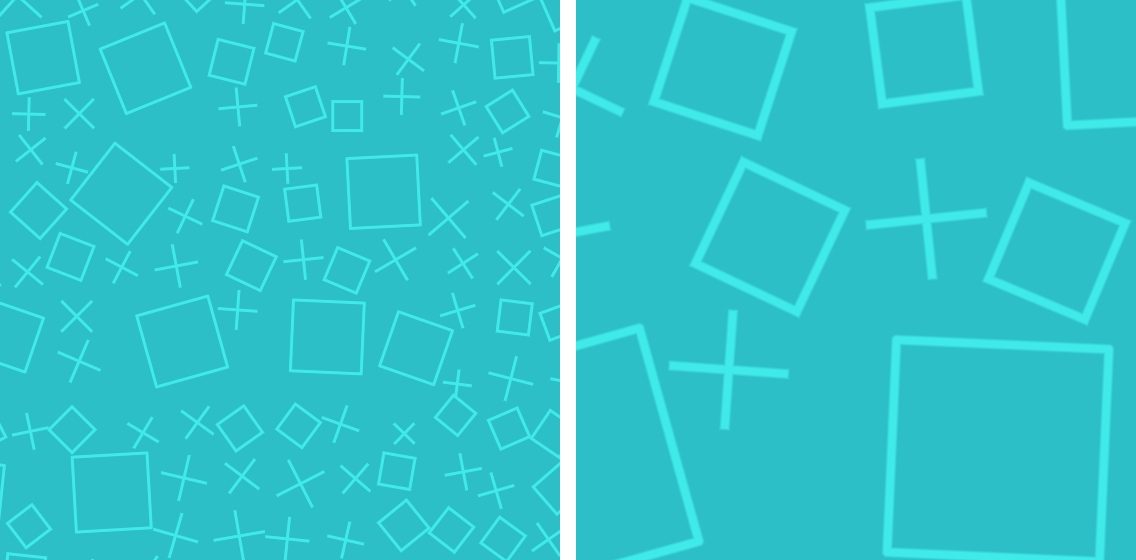
Left, the full canvas; right, a detail of the centre.
A three.js fragment shader for this pattern:

```glsl
// Scattered outlined squares and thin crosses in light cyan on a flat turquoise ground.
#define GROUND vec3(0.173, 0.749, 0.784)
#define INK vec3(0.247, 0.918, 0.914)
#define LINE_WIDTH 0.0053
#define SOFTNESS 0.0011
#define BIG_CELLS 4.0
#define BIG_SHARE 0.70
#define SMALL_CELLS 10.5
#define SMALL_SHARE 0.96
#define JITTER 0.23
#define MIN_RADIUS 0.026
#define MAX_RADIUS 0.062
#define SEED 17.0

varying vec2 vUv;

vec3 hash3(vec2 p) {
  vec3 q = fract((p.xyx + SEED) * vec3(0.1031, 0.1030, 0.0973));
  q += dot(q, q.yxz + 33.33);
  return fract((q.xxy + q.yzz) * q.zyx);
}

vec2 rotate(vec2 p, float angle) {
  float c = cos(angle), s = sin(angle);
  return vec2(c * p.x + s * p.y, c * p.y - s * p.x);
}

float squareDistance(vec2 p, float halfSide) {
  vec2 q = abs(p) - halfSide;
  return length(max(q, 0.0)) + min(max(q.x, q.y), 0.0);
}

float squareOutline(vec2 p, float halfSide) {
  vec2 q = abs(p);
  return abs(max(q.x, q.y) - halfSide) - 0.5 * LINE_WIDTH;
}

float crossShape(vec2 p, float arm) {
  vec2 q = abs(p);
  if (q.y > q.x) q = q.yx;
  return max(q.x - arm, q.y - 0.5 * LINE_WIDTH);
}

// Distance to the nearest large square, on a jittered brick grid.
float bigDistance(vec2 p) {
  float nearest = 1.0;
  for (int j = -1; j <= 1; j++) {
    float row = floor(p.y * BIG_CELLS) + float(j);
    float shift = 0.5 * mod(row, 2.0) + 0.2;
    for (int i = -1; i <= 1; i++) {
      vec2 id = vec2(floor(p.x * BIG_CELLS - shift) + float(i), row);
      vec3 look = hash3(id + 71.0);
      if (look.x > BIG_SHARE) continue;
      float halfSide = mix(0.048, 0.071, look.y);
      float play = 0.125 - 1.27 * halfSide;
      vec2 centre = (id + vec2(0.5 + shift, 0.5)) / BIG_CELLS
                  + play * (2.0 * hash3(id + 29.0).xy - 1.0);
      vec2 local = rotate(p - centre, 1.5708 * look.z);
      nearest = min(nearest, squareDistance(local, halfSide));
    }
  }
  return nearest;
}

vec2 smallCentre(vec2 id) {
  return (id + 0.5 + JITTER * (2.0 * hash3(id).xy - 1.0)) / SMALL_CELLS;
}

bool wantsSquare(vec3 look) { return look.x < 0.5; }

// How strongly a shape claims the room between itself and a neighbour.
float claim(vec3 look) {
  return wantsSquare(look) ? mix(1.4, 2.0, look.y) : mix(0.8, 1.7, look.y);
}

// Free room around a small shape; zero or less when it is left out.
float freeRoom(vec2 id, vec2 centre) {
  if (hash3(id).z > SMALL_SHARE) return 0.0;
  return bigDistance(centre) - 0.004;
}

float smallRadius(vec2 id, vec2 centre, vec3 look) {
  float radius = min(MAX_RADIUS, freeRoom(id, centre));
  if (radius < MIN_RADIUS) return 0.0;
  float own = claim(look);
  for (int j = -1; j <= 1; j++)
    for (int i = -1; i <= 1; i++) {
      if (i == 0 && j == 0) continue;
      vec2 other = id + vec2(float(i), float(j));
      vec2 place = smallCentre(other);
      float share = own / (own + claim(hash3(other + 43.0)));
      float limit = share * distance(centre, place);
      if (limit < radius && freeRoom(other, place) >= MIN_RADIUS) radius = limit;
    }
  return max(radius, MIN_RADIUS);
}

// Small squares and crosses, sized by the room around them.
float smallShapes(vec2 p) {
  float nearest = 1.0;
  for (int j = -1; j <= 1; j++)
    for (int i = -1; i <= 1; i++) {
      vec2 id = floor(p * SMALL_CELLS) + vec2(float(i), float(j));
      vec2 centre = smallCentre(id);
      if (distance(p, centre) > MAX_RADIUS + LINE_WIDTH) continue;
      vec3 look = hash3(id + 43.0);
      float radius = smallRadius(id, centre, look);
      if (radius <= 0.0) continue;
      vec2 local = rotate(p - centre, 1.5708 * look.z);
      bool square = wantsSquare(look) && radius > 0.036;
      nearest = min(nearest, square ? squareOutline(local, 0.707 * radius)
                                    : crossShape(local, radius));
    }
  return nearest;
}

void main() {
  float bigOutline = abs(bigDistance(vUv)) - 0.5 * LINE_WIDTH;
  float d = min(bigOutline, smallShapes(vUv));
  gl_FragColor = vec4(mix(INK, GROUND, smoothstep(-SOFTNESS, SOFTNESS, d)), 1.0);
}
```
